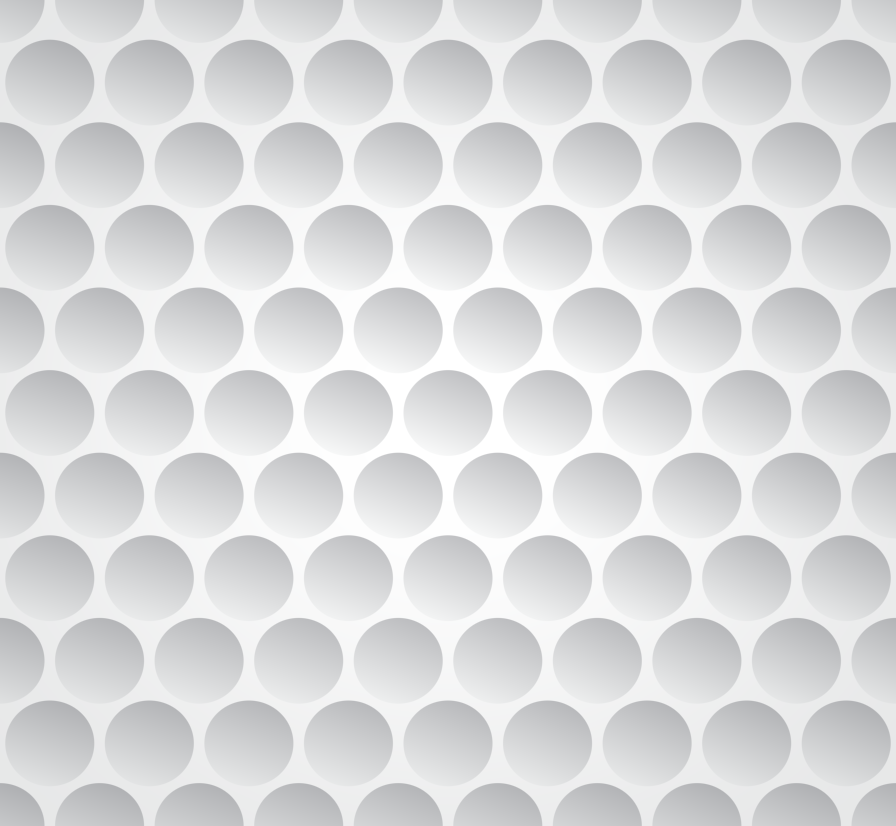
This pattern is drawn by a WebGL 2 fragment shader. Its source:

```glsl
#version 300 es
precision highp float;
// Staggered rows of softly shaded grey dots on white, darkening gently towards the edges.

uniform vec2 u_resolution;
out vec4 outColor;

const vec2 REPEATS = vec2(9.0, 10.0);        // dots across, rows down (even, so it tiles)
const vec2 DOT_RADIUS = vec2(0.447, 0.519);  // in cells
const vec2 SHADE_DIRECTION = vec2(0.37, 0.93);
const vec3 PAPER = vec3(1.0);
const vec3 DOT_DARK = vec3(0.755, 0.758, 0.768);
const vec3 DOT_LIGHT = vec3(0.972, 0.975, 0.975);
const vec3 EDGE_TINT = vec3(0.905, 0.908, 0.910);

// Position relative to the nearest dot of a row, with the dot as unit disc.
vec2 dotSpace(vec2 cell, float row) {
    float stagger = 0.5 * mod(row, 2.0);
    float x = fract(cell.x - stagger + 0.5) - 0.5;
    return vec2(x, cell.y - row) / DOT_RADIUS;
}

// Coverage of the unit disc with a smooth edge.
float discMask(vec2 p, float softness) {
    return 1.0 - smoothstep(-softness, softness, length(p) - 1.0);
}

// Linear gradient, dark at the upper right and light at the lower left.
vec3 dotColor(vec2 p) {
    float t = clamp(0.5 + 0.5 * dot(p, SHADE_DIRECTION), 0.0, 1.0);
    return mix(DOT_LIGHT, DOT_DARK, t);
}

// Radial tint, symmetric about the centre so opposite edges agree.
vec3 vignette(vec2 uv) {
    return mix(vec3(1.0), EDGE_TINT, smoothstep(0.05, 0.7, length(uv - 0.5)));
}

void main() {
    vec2 uv = gl_FragCoord.xy / u_resolution;
    vec2 cell = uv * REPEATS;
    vec2 radiusPixels = DOT_RADIUS * u_resolution / REPEATS;
    float softness = 0.75 / min(radiusPixels.x, radiusPixels.y);

    // Dots reach slightly past half a row, so test the rows below and above.
    vec3 color = PAPER;
    for (int i = 0; i < 2; i++) {
        vec2 p = dotSpace(cell, floor(cell.y) + float(i));
        color = mix(color, dotColor(p), discMask(p, softness));
    }

    outColor = vec4(color * vignette(uv), 1.0);
}
```
